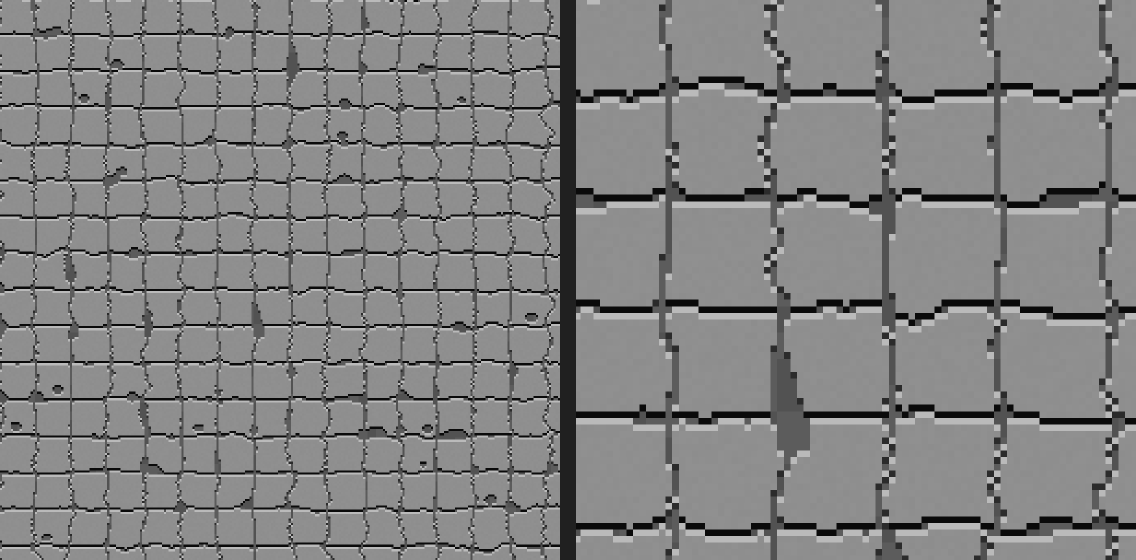
Left, the full canvas; right, a detail of the centre.
Write a Shadertoy shader that draws this texture map.

```glsl
#define CELLS 15.33
#define GRID_SHIFT vec2(0.042, -0.40)
#define TEXELS 256.0
#define JOINT_HALF vec2(0.62, 0.56)
#define WOBBLE vec2(0.28, 0.20)
#define PATCH_SIZE 0.12
#define PIT_CHANCE 0.06
#define STONE 0.56
#define HIGHLIGHT 0.73
#define SHADOW 0.04
#define SIDE_SHADOW 0.17
#define MORTAR vec2(0.32, 0.36)

float hash(vec2 p) {
    vec3 q = fract(vec3(p.xyx) * 0.1031);
    q += dot(q, q.yzx + 33.33);
    return fract((q.x + q.y) * q.z);
}

// Smooth noise along a line; each seed gives a separate curve
float lineNoise(float t, float seed) {
    float i = floor(t), f = fract(t);
    f = f * f * (3.0 - 2.0 * f);
    return mix(hash(vec2(i + 50.0, seed)), hash(vec2(i + 51.0, seed)), f);
}

// Signed distance to the nearest wavering joint, in cells
float jointDistance(float across, float along, float halfWidth, float wobble, float seed) {
    float id = floor(across + 0.5);
    float key = id * 3.0 + seed;
    float strength = mix(0.25, 1.0, lineNoise(along * 0.6, key + 70.0));
    float bend = lineNoise(along * 2.3, key) - 0.5;
    bend += 0.35 * (lineNoise(along * 5.5, key + 140.0) - 0.5);
    float worn = smoothstep(0.82, 1.0, lineNoise(along * 1.9, key + 210.0));
    float offset = bend * wobble * strength + worn * PATCH_SIZE * 0.5;
    return abs(across - id - offset) - halfWidth - worn * PATCH_SIZE;
}

// Distance to a chipped hole, present in a few cells near their edges
float pitDistance(vec2 g) {
    vec2 id = floor(g);
    if (hash(id + 311.0) > PIT_CHANCE) return 1.0;
    vec2 centre = vec2(0.2 + 0.6 * hash(id + 17.0), 0.17 + 0.1 * hash(id + 29.0));
    vec2 d = (fract(g) - centre) * vec2(0.75, 1.0);
    return length(d) - 0.07 - 0.06 * hash(id + 43.0);
}

// x: distance to side joints, y: distance to level joints and pits
vec2 gaps(vec2 texel) {
    vec2 uv = (texel + 0.5) / TEXELS;
    vec2 g = uv * CELLS + GRID_SHIFT;
    vec2 halfWidth = JOINT_HALF * CELLS / TEXELS;

    // Rougher joints along the lower and right borders
    float border = max(smoothstep(0.05, 0.0, uv.y), smoothstep(0.94, 1.0, uv.x));
    vec2 wobble = WOBBLE * (1.0 + border);

    // Ragged sides, one step per texel row
    float ragged = smoothstep(0.25, 0.6, lineNoise(g.y * 0.8, floor(g.x + 0.5) + 400.0));
    float jitter = (hash(vec2(texel.y + 9.0, floor(g.x + 0.5) + 80.0)) - 0.5) * ragged;
    float side = jointDistance(g.x + jitter * 1.3 * CELLS / TEXELS, g.y, halfWidth.x, wobble.x, 11.0);
    float level = jointDistance(g.y, g.x, halfWidth.y, wobble.y, 503.0);
    return vec2(side, min(level, pitDistance(g)));
}

// Joins both gap directions, rounding the stone corners
float gapDistance(vec2 d) {
    float k = 0.08;
    float h = max(k - abs(d.x - d.y), 0.0) / k;
    return min(d.x, d.y) - h * h * k * 0.25;
}

// Relief lit from above: shadow under a stone, highlight on its top rim
float relief(vec2 texel) {
    vec2 here = gaps(texel);
    bool open = gapDistance(here) < 0.0;
    bool openAbove = gapDistance(gaps(texel + vec2(0.0, 1.0))) < 0.0;
    if (open && !openAbove) return here.y < here.x ? SHADOW : SIDE_SHADOW;
    if (open) return hash(floor(texel / 4.0) + 5.0) < 0.6 ? MORTAR.x : MORTAR.y;
    if (openAbove) return HIGHLIGHT;
    return STONE + 0.012 * (hash(texel + 3.0) - 0.5);
}

void mainImage(out vec4 fragColor, in vec2 fragCoord) {
    // Four samples per pixel smooth the edges
    float tone = 0.0;
    for (int i = 0; i < 4; i++) {
        vec2 offset = vec2(i % 2, i / 2) * 0.5 - 0.25;
        tone += relief(floor((fragCoord + offset) / iResolution.xy * TEXELS));
    }
    fragColor = vec4(vec3(tone * 0.25), 1.0);
}
```
